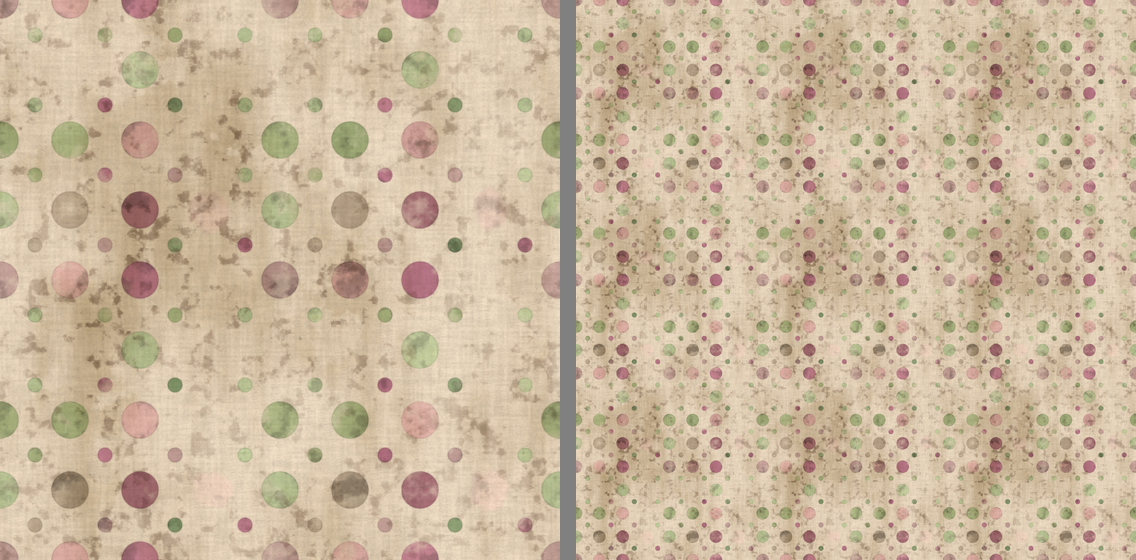
Left, the tile; right, the same tile 3 across and 3 down.
A Shadertoy shader for this pattern:

```glsl
// Worn linen with a 2 by 2 repeat of large and small faded dots on a seamless stained ground.

const float CELLS = 8.0;            // dot grid cells across the canvas
const float LARGE_RADIUS = 0.266;   // in cells
const float SMALL_RADIUS = 0.106;

const vec3 LINEN = vec3(0.90, 0.83, 0.735);
const vec3 STAIN = vec3(0.69, 0.595, 0.45);
const vec3 MEAN_CLOTH = vec3(0.82, 0.745, 0.64);

// Inks: green, light green, dark green, magenta, pink, mauve, taupe, plum, blush
const vec3 INKS[9] = vec3[9](
    vec3(0.57, 0.61, 0.41), vec3(0.67, 0.71, 0.52), vec3(0.47, 0.54, 0.37),
    vec3(0.66, 0.40, 0.46), vec3(0.80, 0.61, 0.57), vec3(0.67, 0.53, 0.50),
    vec3(0.64, 0.56, 0.46), vec3(0.60, 0.38, 0.40), vec3(0.89, 0.74, 0.67));

// Ink index per cell of one 4 by 4 repeat, top row first; -1 is empty
const int LARGE_DOTS[16] = int[16](
     5,  4, 3, -1,
    -1, -1, 1, -1,
     0,  0, 4, -1,
     1,  6, 7,  8);
const int SMALL_DOTS[16] = int[16](
    1, 0, 0, 1,
    1, 3, 2, 1,
    0, 3, 5, 1,
    6, 5, 2, 3);

float hash(vec2 p) {
    return fract(sin(dot(p, vec2(127.1, 311.7))) * 43758.545);
}

// Value noise that wraps on the unit square
float noise(vec2 uv, vec2 period) {
    vec2 p = uv * period;
    vec2 i = floor(p);
    vec2 f = fract(p);
    f = f * f * (3.0 - 2.0 * f);
    vec2 a = mod(i, period);
    vec2 b = mod(i + 1.0, period);
    return mix(mix(hash(a), hash(vec2(b.x, a.y)), f.x),
               mix(hash(vec2(a.x, b.y)), hash(b), f.x), f.y);
}

float fbm(vec2 uv, vec2 period, int octaves) {
    float sum = 0.0, total = 0.0, weight = 1.0;
    for (int k = 0; k < octaves; k++) {
        sum += weight * noise(uv + 0.37 * float(k), period);
        total += weight;
        weight *= 0.58;
        period *= 2.0;
    }
    return sum / total;
}

vec3 cloth(vec2 uv) {
    // Broad stains with vertical streaks
    float cloud = fbm(uv + 0.21, vec2(4.0, 3.0), 7);
    float streak = fbm(uv, vec2(26.0, 3.0), 4);
    float stain = smoothstep(0.28, 0.80, 0.72 * cloud + 0.28 * streak);
    vec3 color = mix(LINEN, STAIN, stain);

    // Pale flaked patches with ragged edges
    float flakes = smoothstep(0.56, 0.61, fbm(uv + 0.63, vec2(9.0), 6));
    color = mix(color, LINEN, 0.45 * flakes);

    // Fine grime gathers in the stained areas
    float grime = smoothstep(0.56, 0.76, fbm(uv + 0.4, vec2(44.0), 4));
    color *= 1.0 - grime * (0.10 + 0.32 * stain) * vec3(0.85, 1.0, 1.1);

    // Woven threads and grain
    float warp = noise(uv, vec2(256.0, 30.0)) - 0.5;
    float weft = noise(uv + 0.5, vec2(30.0, 256.0)) - 0.5;
    float grain = noise(uv, vec2(384.0)) - 0.5;
    return color * (1.0 + 0.055 * warp + 0.055 * weft + 0.06 * grain);
}

// Prints one lattice of dots, letting the cloth show through the ink
vec3 printDots(vec3 color, vec3 ground, vec2 uv, float offset, float radius, int inks[16]) {
    vec2 p = uv * CELLS - offset;
    vec2 id = floor(p + 0.5);
    float d = length(p - id) - radius;
    vec2 slot = mod(id, 4.0);
    int ink = inks[int(slot.y) * 4 + int(slot.x)];
    if (ink < 0) return color;

    float pixel = CELLS / iResolution.y;
    bool faint = ink == 8;
    float wear = fbm(uv + 0.17, vec2(22.0), 5);
    float ragged = faint ? 0.25 * (wear - 0.5) : 0.0;
    float softness = faint ? 0.05 : pixel;
    float cover = 1.0 - smoothstep(-softness, softness, d + ragged);

    // Each printed dot has its own strength, mottling and darker rim
    float tone = hash(mod(id, CELLS) + 40.0 * offset + 3.0);
    float opacity = mix(0.82, 0.97, tone) - 0.45 * smoothstep(0.52, 0.78, wear);
    opacity *= faint ? 0.55 : 1.0;
    float rim = faint ? 0.0 : smoothstep(-0.025, -0.005, d);
    vec3 shade = mix(vec3(1.0), ground / MEAN_CLOTH, 0.85);
    float blot = smoothstep(0.54, 0.75, fbm(uv + 0.71, vec2(28.0), 4));
    vec3 dye = INKS[ink] * shade * mix(1.04, 0.95, tone);
    dye *= 1.0 - 0.10 * rim - 0.22 * blot;
    return mix(color, dye, cover * opacity);
}

void mainImage(out vec4 fragColor, in vec2 fragCoord) {
    vec2 uv = fragCoord / iResolution.xy;
    uv.y = 1.0 - uv.y;  // rows run from the top
    vec3 ground = cloth(uv);
    vec3 color = printDots(ground, ground, uv, 0.0, LARGE_RADIUS, LARGE_DOTS);
    color = printDots(color, ground, uv, 0.5, SMALL_RADIUS, SMALL_DOTS);
    fragColor = vec4(clamp(color, 0.0, 1.0), 1.0);
}
```
